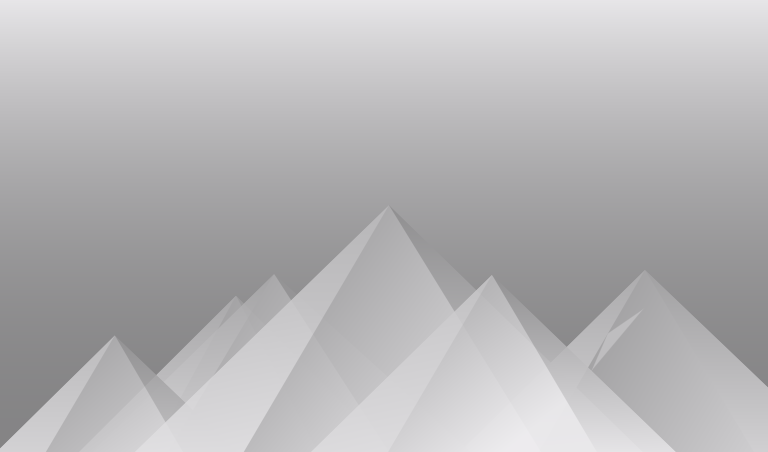
Give the GLSL for this background, as a Shadertoy shader.

```glsl
// Translucent faceted grey mountains under a soft vertical sky gradient.
#define ASPECT 1.692
#define SKY_LOW 0.52
#define SKY_RISE 0.385
#define OPACITY 0.85
#define FACET_TILT 0.4
#define BRIGHTEST 0.93
#define TINT vec3(1.0, 0.995, 1.005)

// Soft step to the right of a vertical limit
float rightOf(float x, float limit) {
    float blur = 0.8 / iResolution.y;
    return smoothstep(-blur, blur, x - limit);
}

// Signed distance to a line, positive on the left of a to b
float leftSide(vec2 p, vec2 a, vec2 b) {
    vec2 d = normalize(b - a);
    return d.x * (p.y - a.y) - d.y * (p.x - a.x);
}

// Coverage of a triangle with counterclockwise corners
float triangle(vec2 p, vec2 a, vec2 b, vec2 c) {
    float inside = min(leftSide(p, a, b), min(leftSide(p, b, c), leftSide(p, c, a)));
    return rightOf(inside, 0.0);
}

// Peak with three facets; feet holds where its four ridges meet the base.
// Tones are ordered left, middle, right, at the summit and at the base.
float mountain(float shade, vec2 p, vec2 apex, vec4 feet, vec3 summit, vec3 base) {
    float depth = (apex.y - p.y) / apex.y;
    vec4 ridges = mix(vec4(apex.x), feet, depth);
    vec3 tones = mix(summit, base, depth);
    tones.y += FACET_TILT * (p.x - apex.x);
    tones = min(tones, vec3(BRIGHTEST));

    float tone = mix(tones.x, tones.y, rightOf(p.x, ridges.y));
    tone = mix(tone, tones.z, rightOf(p.x, ridges.z));
    float cover = rightOf(p.x, ridges.x) * (1.0 - rightOf(p.x, ridges.w));
    return mix(shade, tone, OPACITY * cover * step(0.0, depth));
}

void mainImage(out vec4 fragColor, in vec2 fragCoord) {
    vec2 uv = fragCoord / iResolution.xy;
    vec2 p = vec2(uv.x * ASPECT, uv.y);

    // Sky
    float shade = SKY_LOW + SKY_RISE * uv.y * uv.y;

    // Right peak with a notch of light on its ridge
    shade = mountain(shade, p, vec2(1.421, 0.403), vec4(1.013, 1.187, 1.661, 1.841),
                     vec3(0.69, 0.66, 0.64), vec3(0.89, 0.76, 0.87));
    float notch = triangle(p, vec2(1.416, 0.315), vec2(1.339, 0.262), vec2(1.304, 0.181));
    shade = mix(shade, 0.745, notch);

    // Pair of distant peaks on the left
    shade = mountain(shade, p, vec2(0.520, 0.346), vec4(0.174, 0.333, 0.70, 0.86),
                     vec3(0.68, 0.66, 0.62), vec3(0.86, 0.74, 0.66));
    shade = mountain(shade, p, vec2(0.604, 0.394), vec4(0.203, 0.370, 0.857, 1.037),
                     vec3(0.66, 0.68, 0.58), vec3(0.84, 0.80, 0.65));

    // Low left peak
    shade = mountain(shade, p, vec2(0.253, 0.258), vec4(-0.008, 0.101, 0.403, 0.522),
                     vec3(0.77, 0.69, 0.58), vec3(0.88, 0.81, 0.75));

    // Tall central peak
    shade = mountain(shade, p, vec2(0.857, 0.546), vec4(0.297, 0.537, 1.192, 1.416),
                     vec3(0.735, 0.675, 0.55), vec3(0.885, 0.86, 0.85));

    // Bright front peak
    shade = mountain(shade, p, vec2(1.084, 0.392), vec4(0.685, 0.855, 1.315, 1.489),
                     vec3(0.78, 0.73, 0.57), vec3(0.87, 0.92, 0.91));

    fragColor = vec4(shade * TINT, 1.0);
}
```
